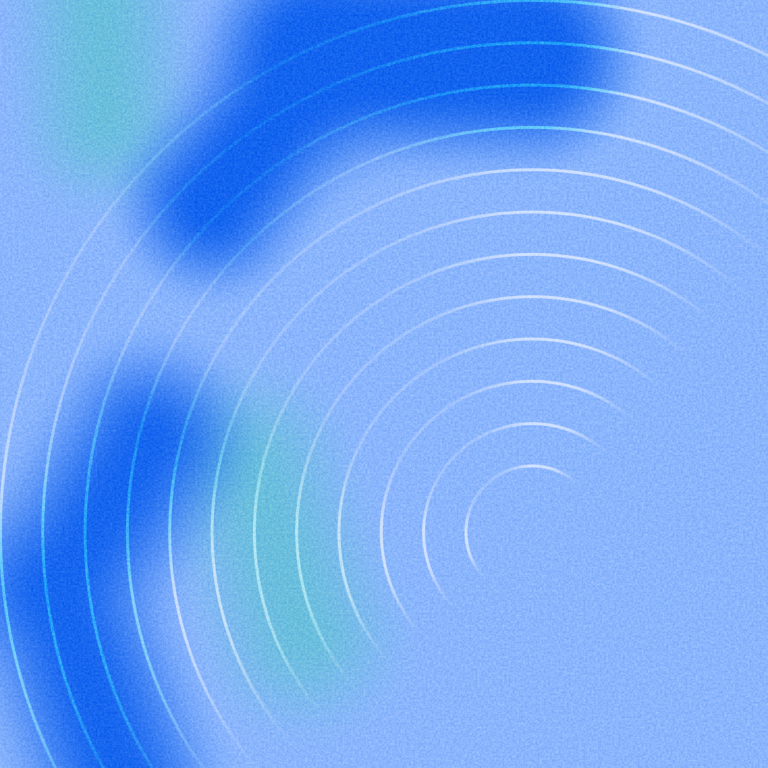
Reproduce this background procedurally as a three.js fragment shader.

```glsl
varying vec2 vUv;

const vec3 PERIWINKLE = vec3(0.545, 0.712, 0.990);
const vec3 DEEP_BLUE = vec3(0.075, 0.390, 0.935);
const vec3 TEAL = vec3(0.410, 0.750, 0.860);

const vec2 RING_CENTER = vec2(0.693, 0.307);
const float RING_FIRST = 0.0863;
const float RING_STEP = 0.0551;
const float RING_LAST_INDEX = 11.0;
const float RING_HALF_WIDTH = 0.0019;
const float GRAIN_SCALE = 370.0;

// Gradient noise
vec2 hashGradient(vec2 cell) {
  vec3 q = fract(cell.xyx * vec3(0.1031, 0.1030, 0.0973));
  q += dot(q, q.yzx + 33.33);
  float angle = 6.28318 * fract((q.x + q.y) * q.z);
  return vec2(cos(angle), sin(angle));
}

float gradientNoise(vec2 p) {
  vec2 i = floor(p);
  vec2 f = p - i;
  vec2 u = f * f * f * (f * (f * 6.0 - 15.0) + 10.0);
  float a = dot(hashGradient(i), f);
  float b = dot(hashGradient(i + vec2(1.0, 0.0)), f - vec2(1.0, 0.0));
  float c = dot(hashGradient(i + vec2(0.0, 1.0)), f - vec2(0.0, 1.0));
  float d = dot(hashGradient(i + 1.0), f - 1.0);
  return mix(mix(a, b, u.x), mix(c, d, u.x), u.y);
}

// Soft capsule shapes
float segmentDistance(vec2 p, vec2 a, vec2 b) {
  vec2 ab = b - a;
  float t = clamp(dot(p - a, ab) / dot(ab, ab), 0.0, 1.0);
  return length(p - a - ab * t);
}

float smoothMin(float a, float b, float k) {
  float h = max(k - abs(a - b), 0.0) / k;
  return min(a, b) - 0.25 * h * h * k;
}

float glow(float dist, float inner, float outer) {
  return 1.0 - smoothstep(inner, outer, dist);
}

vec3 backdrop(vec2 p) {
  float tealTop = segmentDistance(p, vec2(0.130, 1.0), vec2(0.137, 0.844));
  float tealLow = segmentDistance(p, vec2(0.325, 0.390), vec2(0.395, 0.175));
  float blueArm = segmentDistance(p, vec2(0.275, 0.735), vec2(0.417, 0.922));
  float blueTop = segmentDistance(p, vec2(0.417, 0.930), vec2(0.685, 0.930));
  float blueLeft = segmentDistance(p, vec2(0.195, 0.427), vec2(0.072, 0.232));
  float blueBase = segmentDistance(p, vec2(0.072, 0.232), vec2(0.156, -0.01));
  float upperBlue = smoothMin(blueArm, blueTop - 0.028, 0.06);
  float lowerBlue = smoothMin(blueLeft, blueBase, 0.04);

  vec3 color = PERIWINKLE;
  color = mix(color, TEAL, 0.95 * glow(tealTop, 0.0, 0.145));
  color = mix(color, TEAL, 0.95 * glow(tealLow, 0.0, 0.160));
  color = mix(color, DEEP_BLUE, glow(upperBlue, 0.015, 0.145));
  color = mix(color, DEEP_BLUE, 0.97 * glow(lowerBlue, 0.005, 0.160));
  return color;
}

// Concentric rings, with opacity that varies around the center
float ringMask(float radius) {
  float index = floor((radius - RING_FIRST) / RING_STEP + 0.5);
  index = clamp(index, 0.0, RING_LAST_INDEX);
  float dist = abs(radius - RING_FIRST - index * RING_STEP);
  float edge = max(fwidth(radius), 0.0004) * 0.75;
  return 1.0 - smoothstep(RING_HALF_WIDTH - edge, RING_HALF_WIDTH + edge, dist);
}

float ringOpacity(vec2 offset, float radius) {
  float facing = dot(offset, vec2(-0.7071, 0.7071)) / max(radius, 0.001);
  float fadeIn = smoothstep(0.0, 0.55, facing);
  float dimming = smoothstep(0.70, 1.0, facing);
  return fadeIn * mix(0.60, 0.20, dimming);
}

vec3 overlayWhite(vec3 base, float opacity) {
  return mix(base, min(base * 2.0, 1.0), opacity);
}

void main() {
  vec3 color = backdrop(vUv);

  // Fine grain
  float grain = gradientNoise(vUv * GRAIN_SCALE);
  grain += 0.5 * gradientNoise(vUv * GRAIN_SCALE * 0.53 + 17.3);
  color += grain * vec3(0.10, 0.075, 0.025);

  // Ring highlights
  vec2 offset = vUv - RING_CENTER;
  float radius = length(offset);
  color = overlayWhite(color, ringMask(radius) * ringOpacity(offset, radius));

  gl_FragColor = vec4(clamp(color, 0.0, 1.0), 1.0);
}
```
